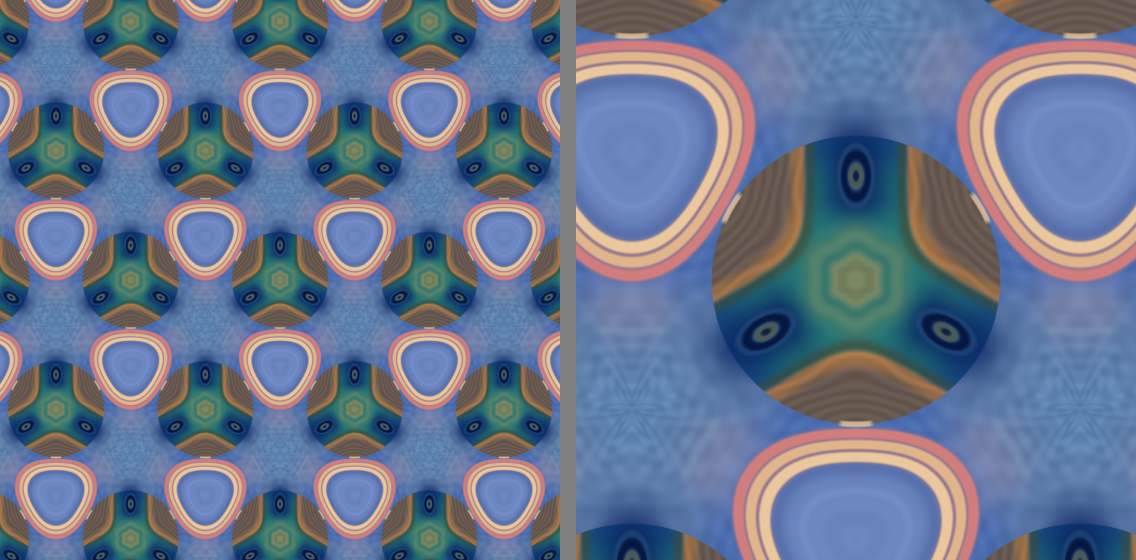
Left, the full canvas; right, a detail of the centre.
A Shadertoy shader for this pattern:

```glsl
#define REPEATS 3.75
#define DISC_RADIUS 0.322
#define ARM_WIDTH 0.108
#define EYE_OFFSET 0.232
#define RING_RADIUS 0.262
#define RIPPLE 0.022
#define STEEL vec3(0.38, 0.49, 0.66)
#define BLUE vec3(0.27, 0.41, 0.69)
#define NAVY vec3(0.03, 0.14, 0.39)
#define TEAL vec3(0.14, 0.46, 0.46)
#define TAN vec3(0.66, 0.46, 0.28)
#define CREAM vec3(0.92, 0.78, 0.62)

// Offset from the nearest point of a unit triangular lattice
vec2 nearestCell(vec2 p) {
    vec2 s = vec2(1.0, sqrt(3.0));
    vec2 a = mod(p + 0.5 * s, s) - 0.5 * s;
    vec2 b = mod(p, s) - 0.5 * s;
    return dot(a, a) < dot(b, b) ? a : b;
}

// Cosine of three times the angle from the vertical
float cosTriple(vec2 p) {
    float c = p.y / max(length(p), 1e-4);
    return c * (4.0 * c * c - 3.0);
}

float band(float x, float center, float halfWidth, float soft) {
    return 1.0 - smoothstep(halfWidth - soft, halfWidth + soft, abs(x - center));
}

float bump(float x, float width) {
    return exp(-x * x / (width * width));
}

// Blue ground with ripples and a faint faceted star
vec3 ground(vec2 star, float rDisc, float rRing) {
    float r = length(star), c3 = cosTriple(star);
    vec3 col = mix(STEEL, BLUE, 0.85 * bump(rRing - 0.29, 0.075));
    float petal = smoothstep(-0.1, 0.9, c3) * bump(r - 0.22, 0.085);
    col = mix(col, vec3(0.53, 0.53, 0.66), 0.75 * petal);
    col = mix(col, vec3(0.35, 0.52, 0.69), 0.7 * bump(r, 0.17));

    float waves = sin(120.0 * rRing + 3.0 * sin(26.0 * r))
                + sin(95.0 * rDisc + 2.0 * sin(34.0 * rRing));
    float facets = sin(110.0 * r * (1.0 + 0.22 * c3) + 4.0 * c3 * c3)
                 * sin(70.0 * r - 5.0 * c3);
    return col + RIPPLE * (0.6 * waves + 1.6 * facets * bump(r, 0.22));
}

// Rounded triangle with one salmon and two cream bands
vec3 ringed(vec3 col, vec2 p, float aa) {
    float r = length(p) * (1.0 + 0.085 * cosTriple(p));
    float soft = max(aa, 0.004);
    vec3 inner = mix(vec3(0.42, 0.52, 0.75), vec3(0.35, 0.45, 0.68), bump(r - 0.17, 0.025));
    inner += 0.045 * bump(r - 0.115, 0.012) + 0.012 * sin(95.0 * r);
    col = mix(col, inner, 1.0 - smoothstep(0.175, 0.195, r));
    col = mix(col, vec3(0.57, 0.46, 0.56), band(r, RING_RADIUS - 0.036, 0.042, 0.008));
    col = mix(col, vec3(0.82, 0.49, 0.49), band(r, RING_RADIUS - 0.007, 0.011, soft));
    col = mix(col, CREAM * vec3(0.96, 0.91, 0.88), band(r, RING_RADIUS - 0.034, 0.011, soft));
    return mix(col, CREAM, band(r, RING_RADIUS - 0.064, 0.012, soft));
}

// Three-armed disc with brown lobes between the arms
vec3 rosette(vec3 col, vec2 p, float aa) {
    float r = length(p), c3 = cosTriple(p);
    float sum = 0.0, along = -1.0, across = 0.0;
    for (int i = 0; i < 3; i++) {
        float angle = 2.0943951 * float(i);
        vec2 axis = vec2(sin(angle), cos(angle));
        float t = dot(p, axis);
        float s = abs(dot(p, vec2(axis.y, -axis.x)));
        sum += exp(-40.0 * (t > 0.0 ? s : r));
        if (t > along) {
            along = t;
            across = s;
        }
    }
    float d = -log(sum) / 40.0;
    float disc = 1.0 - smoothstep(DISC_RADIUS - aa, DISC_RADIUS + aa, r);

    // Teal body, olive hub and lobes
    vec3 body = mix(TEAL, vec3(0.08, 0.32, 0.52), smoothstep(0.2, 0.33, along));
    float hex = r * (1.0 - 0.06 * (2.0 * c3 * c3 - 1.0));
    body = mix(body, vec3(0.31, 0.50, 0.42), bump(hex - 0.095, 0.03));
    body = mix(body, vec3(0.46, 0.51, 0.37), 1.0 - smoothstep(0.045, 0.075, hex));
    body += 0.03 * sin(150.0 * hex) * bump(hex, 0.1);
    float lobe = d - ARM_WIDTH;
    vec3 brown = mix(TAN, vec3(0.40, 0.345, 0.31), smoothstep(0.018, 0.052, lobe));
    brown += 0.022 * sin(260.0 * d + 2.0 * sin(45.0 * r));
    body = mix(body, vec3(0.24, 0.32, 0.25), 0.8 * bump(lobe + 0.004, 0.014));
    body = mix(body, brown, smoothstep(-0.002, 0.014, lobe));
    col = mix(col, body, disc);

    // Dark arms that fade beyond the disc
    float arm = bump(across, 0.078) * smoothstep(0.1, 0.19, along)
              * (1.0 - smoothstep(0.27, 0.43, along));
    col = mix(col, NAVY, 0.95 * arm);

    // Nested oval eyes
    float eye = length(vec2(1.75 * across, along - EYE_OFFSET));
    col = mix(col, vec3(0.12, 0.27, 0.45), 0.8 * band(eye, 0.067, 0.008, 0.007));
    col = mix(col, vec3(0.03, 0.09, 0.24), band(eye, 0.047, 0.010, 0.007));
    col = mix(col, vec3(0.29, 0.35, 0.36), 1.0 - smoothstep(0.026, 0.038, eye));
    col = mix(col, vec3(0.07, 0.13, 0.25), 1.0 - smoothstep(0.006, 0.018, eye));

    // Pale glints on the rim
    float glint = smoothstep(0.92, 0.97, -c3) * band(r, DISC_RADIUS, 0.006, max(aa, 0.003));
    return mix(col, CREAM, 0.8 * glint);
}

void mainImage(out vec4 fragColor, in vec2 fragCoord) {
    vec2 p = REPEATS * (fragCoord - 0.5 * iResolution.xy) / iResolution.y;
    float aa = REPEATS / iResolution.y;
    vec2 toRing = vec2(0.0, inversesqrt(3.0));
    vec2 disc = nearestCell(p);
    vec2 ring = nearestCell(p + toRing);
    vec2 star = nearestCell(p - toRing);

    vec3 col = ground(star, length(disc), length(ring));
    col = ringed(col, ring, aa);
    col = rosette(col, disc, aa);
    fragColor = vec4(clamp(col, 0.0, 1.0), 1.0);
}
```
